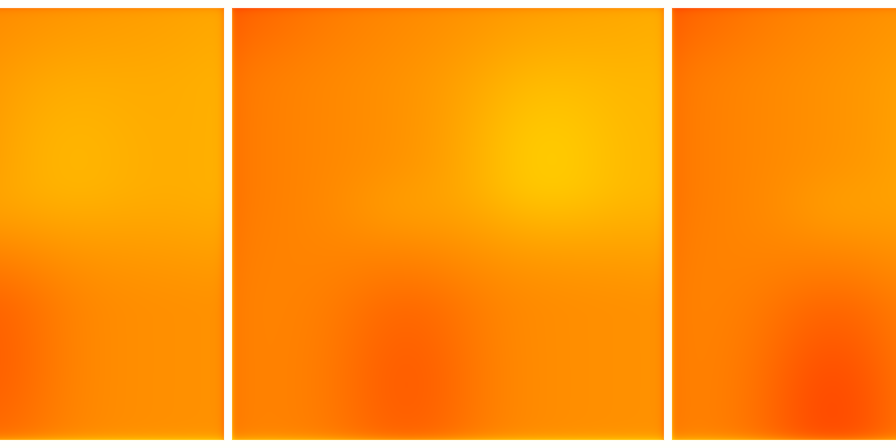
This background is drawn by a Shadertoy shader. Its source:

```glsl
float softSpot(vec2 p, vec2 center, vec2 radius) {
    vec2 d = (p - center) / radius;
    return exp(-dot(d, d));
}

// Green level of the orange glaze; p spans 0..1 across one tile
float glaze(vec2 p, float tile) {
    // Amber upper half with a drifting yellow glow
    float upper = 0.48 + (0.23 + 0.02 * tile) * p.x;
    upper += (0.14 + 0.05 * min(tile, 0.0))
           * softSpot(p, vec2(0.71 + 0.09 * tile, 0.65), vec2(0.19, 0.24));
    upper += 0.04 * softSpot(p, vec2(0.38, 0.52), vec2(0.14, 0.09));
    upper -= 0.05 * softSpot(p, vec2(0.0, 1.0), vec2(0.2, 0.12));
    upper -= 0.03 * smoothstep(0.8, 1.0, p.y);

    // Red ember in the lower half
    float lower = 0.51 + 0.06 * p.x;
    lower -= (0.16 + 0.07 * max(tile, 0.0))
           * softSpot(p, vec2(0.41 - 0.035 * tile, 0.127 - 0.065 * tile), vec2(0.18, 0.31));

    return mix(lower, upper, smoothstep(0.28, 0.61, p.y));
}

void mainImage(out vec4 fragColor, in vec2 fragCoord) {
    float pixel = 1.0 / iResolution.y;
    vec2 uv = (fragCoord - 0.5 * iResolution.xy) * pixel;

    // Repeat square tiles along the row
    float period = 0.982, halfSize = 0.482;
    float tile = floor(uv.x / period + 0.5);
    vec2 q = vec2(uv.x - tile * period, uv.y);
    vec2 p = q / (2.0 * halfSize) + 0.5;
    float green = glaze(p, tile);

    // Bevel: bright left and bottom, dark right and top
    green += 0.20 * exp(-max(p.y, 0.0) / 0.010);
    green += 0.18 * exp(-max(p.x, 0.0) / 0.005);
    green -= 0.05 * exp(-max(p.x, 0.0) / 0.025);
    green -= 0.13 * exp(-max(1.0 - p.x, 0.0) / 0.007);
    green -= 0.10 * exp(-max(1.0 - p.y, 0.0) / 0.008);
    vec3 orange = vec3(1.0, clamp(green, 0.0, 1.0), 0.0);

    // White gaps with smooth tile edges
    float edge = max(abs(q.x), abs(q.y)) - halfSize;
    float gap = smoothstep(-0.75 * pixel, 0.75 * pixel, edge);
    vec3 white = vec3(1.0, 1.0, 0.99);
    fragColor = vec4(mix(orange, white, gap), 1.0);
}
```
